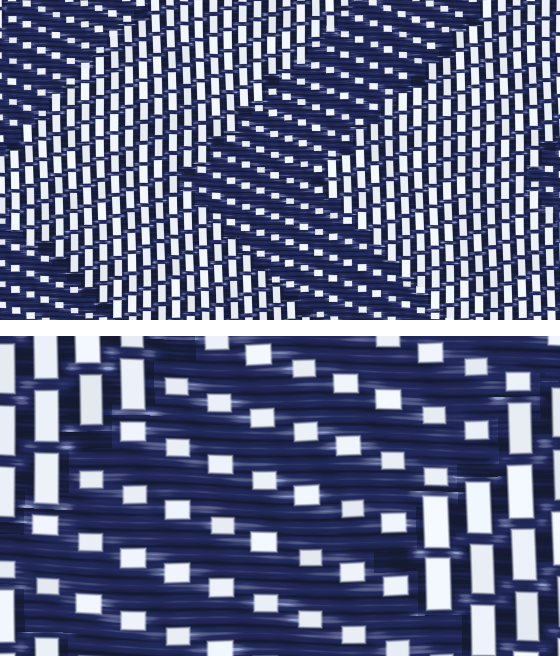
Top, the full canvas; bottom, a detail of the centre.
Give the GLSL for this texture, as a Shadertoy shader.

```glsl
const vec2 GRID = vec2(38.8, 15.4);   // warp columns and weave rows on the canvas
const vec3 INK   = vec3(0.08, 0.10, 0.19);
const vec3 NAVY  = vec3(0.13, 0.16, 0.36);
const vec3 SLATE = vec3(0.32, 0.35, 0.53);
const vec3 SHEEN = vec3(0.57, 0.63, 0.83);
const vec3 WHITE = vec3(0.94, 0.96, 0.99);

float hash(vec2 p) {
    return fract(sin(dot(p, vec2(41.3, 289.1))) * 4375.5);
}

// 1 inside the dark chevron bands, 0 in the striped ground
float band(vec2 cell) {
    vec2 uv = cell / GRID;
    return step(fract((uv.x - 0.319 - 0.56 * abs(uv.y - 0.43)) / 0.605), 0.4);
}

float boxDistance(vec2 p, vec2 halfSize) {
    vec2 d = abs(p) - halfSize;
    return length(max(d, 0.0)) + min(max(d.x, d.y), 0.0);
}

// Uneven gloss along one weft thread
float gloss(float x, float pick) {
    return 0.5 + 0.28 * sin(x * 2.9 + pick * 7.1) + 0.22 * sin(x * 7.3 + pick * 13.7);
}

// Ramp from shadow to bright thread
vec3 threadColor(float tone) {
    vec3 c = mix(INK, NAVY, smoothstep(0.1, 0.4, tone));
    c = mix(c, SLATE, smoothstep(0.4, 0.68, tone));
    return mix(c, SHEEN, smoothstep(0.68, 1.0, tone));
}

void mainImage(out vec4 fragColor, in vec2 fragCoord) {
    vec2 g = fragCoord / iResolution.xy * GRID;
    g.x += 0.025 * (g.y - 7.7) + 0.05 * sin(g.y * 0.7 + g.x * 0.3);  // leaning warp
    g.y += 0.03 * sin(g.x * 0.45) + 0.02 * sin(g.x * 1.3 + g.y);
    float soft = max(0.045, 0.7 * GRID.x / iResolution.x);
    float column = floor(g.x + 0.5);

    float white = 0.0, shade = 1.0, shine = 0.0, crossing = 0.0;
    for (int k = -1; k <= 1; k++) {
        float c = column + float(k);
        float dx = g.x - c;

        // Long warp bars, stepping up a quarter row per column
        float y = g.y + 0.75 * c;
        float row = floor(y);
        float wear = hash(vec2(c, row));
        float ground = 1.0 - band(vec2(c, row + 0.5 - 0.75 * c));
        vec2 p = vec2(dx + 0.06 * (wear - 0.5), (y - row - 0.5) * 1.43);
        float d = boxDistance(p, vec2(0.25 + 0.04 * wear, 0.56 + 0.04 * wear));
        float bar = ground * smoothstep(soft, -soft, d);
        float gap = fract(y + 0.5) - 0.5;
        float over = ground * exp(-gap * gap * 130.0);
        crossing = max(crossing, over * smoothstep(0.75, 0.35, abs(dx)));
        shine = max(shine, over * exp(-pow((abs(dx) - 0.46) / 0.22, 2.0)));

        // Short warp dots, stepping down a quarter row per column
        y = g.y + 0.25 * c + 0.76;
        row = floor(y);
        float wear2 = hash(vec2(row, c + 9.0));
        float inside = band(vec2(c, row - 0.26 - 0.25 * c));
        p = vec2(dx + 0.08 * (wear2 - 0.5), (y - row - 0.5) * 1.43);
        d = boxDistance(p, vec2(0.25 + 0.05 * wear2, 0.18 + 0.05 * wear2));
        float dot1 = inside * smoothstep(soft, -soft, d);
        shine = max(shine, inside * exp(-p.y * p.y * 70.0 - dx * dx * 1.6));

        if (max(bar, dot1) > white) shade = 0.95 + 0.07 * (bar > dot1 ? wear : wear2);
        white = max(white, max(bar, dot1));
    }

    // Four weft threads per row, each split into finer filaments
    float weft = g.y * 4.0 + 0.08 * g.x;
    float pick = floor(weft);
    float body = 1.0 - abs(2.0 * fract(weft) - 1.0);
    float streak = gloss(g.x, pick);
    float filament = 0.5 + 0.5 * sin(weft * 18.8 + sin(g.x * 1.7 + pick));
    float inBand = band(vec2(column, g.y));
    float tone = mix(0.17, 0.35, inBand) * (0.35 + 0.9 * body)
               + 0.12 * streak * filament
               + 0.24 * crossing
               + shine * (0.18 + 0.5 * streak) * (0.7 + 0.3 * filament);

    vec3 color = mix(threadColor(tone), WHITE * shade, white);
    fragColor = vec4(clamp(color, 0.0, 1.0), 1.0);
}
```
